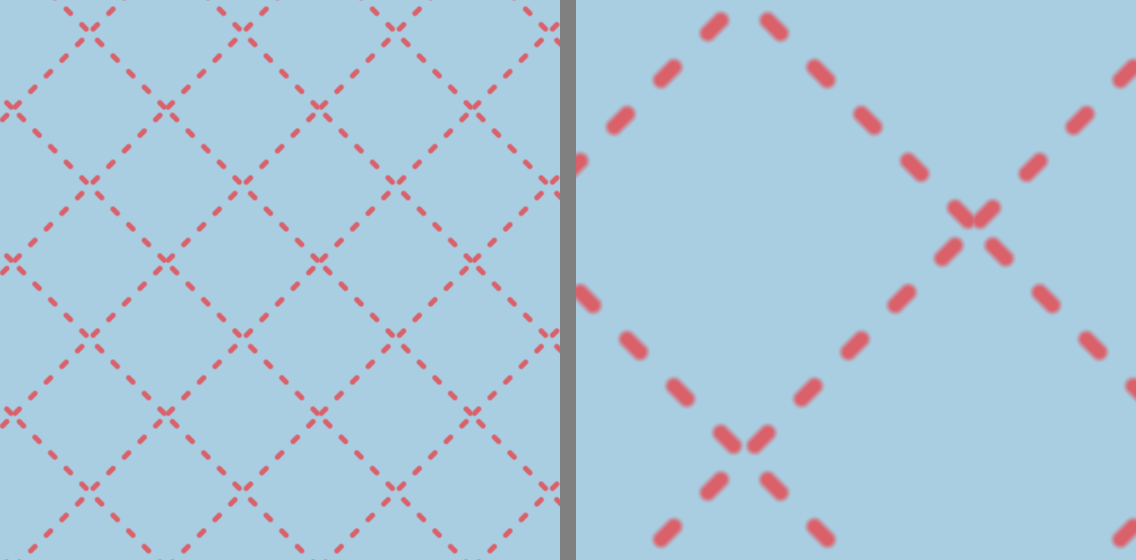
Left, the full canvas; right, a detail of the centre.
Write a three.js fragment shader that draws this pattern.

```glsl
// Diamond lattice of short dashed red stitches on pale blue.
#define TILE 0.27344                  // lattice period, in canvas widths
#define CROSSING vec2(0.5702, 0.5318) // a crossing where the dash rhythm restarts
#define DASHES 10.0                   // dashes per diagonal per tile
#define FIRST 0.055                   // first dash centre below a crossing
#define STEP 0.102                    // spacing of dash centres
#define HALF_LENGTH 0.0140            // half run of a dash, without its caps
#define RADIUS 0.0168                 // half the dash width
#define SOFTNESS 0.0085               // edge blur
#define GROUND vec3(0.663, 0.804, 0.882)
#define STITCH vec3(0.855, 0.375, 0.415)

varying vec2 vUv;

// Signed distance to the dashes on the diagonals where x - y is whole.
float dashedDiagonals(vec2 p) {
  float line = floor(p.x - p.y + 0.5);
  float across = (p.x - p.y - line) / sqrt(2.0);

  // Height along the line, wrapped midway between the last and first dash.
  float seam = FIRST - 0.5 * (1.0 - (DASHES - 1.0) * STEP);
  float along = fract(0.5 * (p.x + p.y - line) - seam) + seam;

  // Nearest dash, as a capsule.
  float index = clamp(floor((along - FIRST) / STEP + 0.5), 0.0, DASHES - 1.0);
  float run = max(abs(along - FIRST - index * STEP) - HALF_LENGTH, 0.0);
  return length(vec2(run * sqrt(2.0), across)) - RADIUS;
}

void main() {
  // Tile units, with y pointing down from the crossing.
  vec2 p = (vUv - CROSSING) / TILE * vec2(1.0, -1.0);

  // The two diagonal directions mirror each other.
  float d = min(dashedDiagonals(p), dashedDiagonals(vec2(-p.x, p.y)));
  float ink = 1.0 - smoothstep(-SOFTNESS, SOFTNESS, d);
  gl_FragColor = vec4(mix(GROUND, STITCH, ink), 1.0);
}
```
